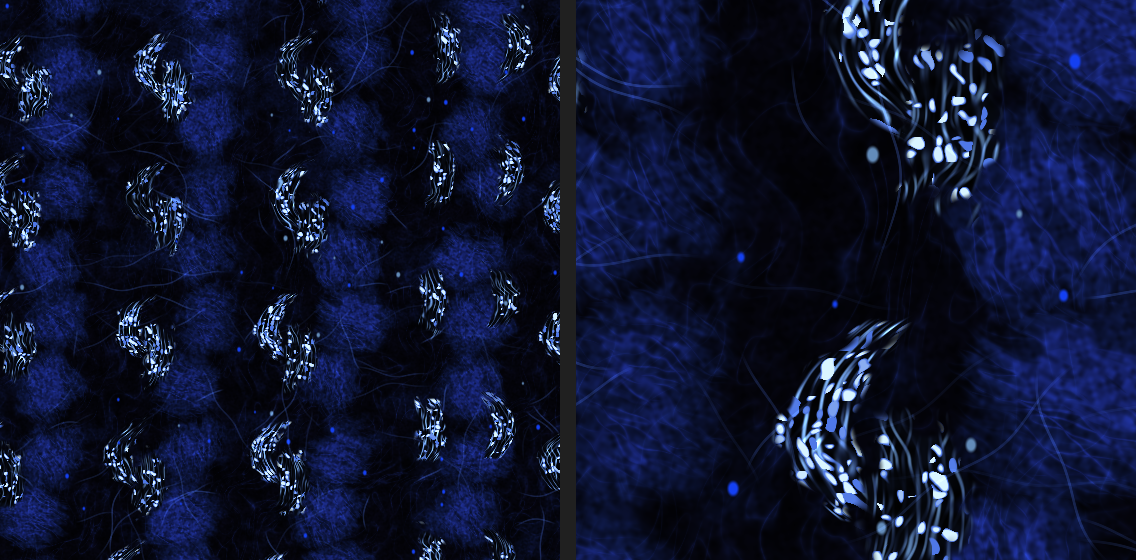
Left: the whole. Right: its middle third, enlarged.
A Shadertoy shader for this texture:

```glsl
const vec2 PITCH = vec2(0.256, 0.230);      // stitch spacing
const vec2 FIRST = vec2(0.067, 0.160);      // first stitch, from the top left
const vec2 LEAN = vec2(0.060, 0.025);       // column slant at left and right
const float DROP = 0.007;                   // each column hangs a little lower
const float ODD_COLUMN = 3.0;               // column whose stitch is pulled apart
const vec2 BLOCK_SIZE = vec2(0.029, 0.056);
const vec2 HOOK_SIZE = vec2(0.023, 0.058);
const float HOOK_BEND = 10.0;
const float STRAND = 0.0080;                // metallic strand spacing
const float GLINT = 0.0080;                 // glint grid size
const vec2 PUFF_SIZE = vec2(0.058, 0.058);
const vec2 PUFF_OFFSET = vec2(0.066, -0.046);
const int HAIRS = 120;
const float HAIR_WIDTH = 0.0005;
const float SPARK_GRID = 36.0;
const vec3 BLACK_WOOL = vec3(0.02, 0.02, 0.06);
const vec3 NAVY = vec3(0.04, 0.07, 0.20);
const vec3 BLUE = vec3(0.07, 0.11, 0.35);
const vec3 SPARK = vec3(0.08, 0.25, 0.95);
const vec3 STEEL = vec3(0.23, 0.35, 0.67);
const vec3 SILVER = vec3(0.39, 0.55, 0.73);
const vec3 WHITE = vec3(0.85, 0.96, 1.0);

float hash(vec2 p) { return fract(sin(dot(p, vec2(127.1, 311.7))) * 43758.5); }
vec2 hash2(vec2 p) { return vec2(hash(p), hash(p + 31.7)); }
mat2 rotate(float a) { return mat2(cos(a), sin(a), -sin(a), cos(a)); }
float noise(vec2 p) {
    vec2 i = floor(p), f = fract(p);
    f = f * f * (3.0 - 2.0 * f);
    return mix(mix(hash(i), hash(i + vec2(1, 0)), f.x),
               mix(hash(i + vec2(0, 1)), hash(i + vec2(1, 1)), f.x), f.y);
}
float fbm(vec2 p) { return 0.5 * noise(p) + 0.3 * noise(p * 2.1 + 7.0) + 0.2 * noise(p * 4.3 + 19.0); }
float ridge(vec2 p) { return 1.0 - abs(2.0 * noise(p) - 1.0); }

// Jittered dots on a grid; x is coverage, y a random value per dot
vec2 dots(vec2 p, float density, float radius, float blur) {
    vec2 cell = floor(p), d = fract(p) - 0.3 - 0.4 * hash2(cell);
    float r = radius * (0.5 + 0.8 * hash(cell + 5.3)), on = step(1.0 - density, hash(cell + 71.9));
    return vec2(on * (1.0 - smoothstep(r - blur, r + blur, length(d * vec2(1.0, 0.75)))), hash(cell + 13.1));
}
// Bundle of shiny strands: light in rgb, coverage in a
vec4 tuft(vec2 d, vec2 size, float bend, float seed, float px) {
    d.x -= bend * d.y * d.y;
    vec2 n = abs(d) / size;
    if (max(n.x, n.y) > 1.4) return vec4(0.0);
    float edge = pow(dot(n * n, n), 0.333) + 0.6 * (noise(d * 90.0 + seed) - 0.5);
    float lit = mix(0.6, 1.3, hash(vec2(seed, 2.7)));
    vec3 light = STEEL * 0.12 * noise(d * 150.0 + seed);
    for (float shift = seed; shift < seed + 30.0; shift += 17.0) {
        float s = d.x / STRAND + 2.3 * noise(d * vec2(35.0, 42.0) + shift);
        float line = 1.0 - smoothstep(0.03, 0.24, abs(fract(s) - 0.5));
        float shine = smoothstep(0.25, 0.95, noise(d * vec2(150.0, 75.0) + shift));
        light += line * (0.06 + shine) * mix(STEEL, SILVER, shine) * 1.05 * lit;
    }
    // Glints gather in clumps, each with a blue rim
    float clump = 0.60 * lit * smoothstep(0.15, 0.65, noise(d * 55.0 + seed + 3.0));
    vec2 g = dots(d / GLINT + 1.1 * noise(d * 110.0 + seed) + seed, clump, 0.33, 0.12 + 0.4 * px / GLINT);
    light = mix(light, STEEL * 1.35, smoothstep(0.0, 0.4, g.x));
    light = mix(light, WHITE, smoothstep(0.35, 0.9, g.x) * smoothstep(0.1, 0.45, g.y));
    return vec4(light, 1.0 - smoothstep(0.75, 1.05, edge));
}
// Fluffy blue yarn, two puffs of combed fibre to each stitch
float puffs(vec2 f) {
    f.x += 0.033 * smoothstep(0.68, 0.8, f.x);
    vec2 pitch = PITCH * vec2(1.0, 0.5), start = FIRST + PUFF_OFFSET;
    vec2 base = floor((f - start) / pitch + 0.5);
    vec2 ragged = 0.045 * (vec2(fbm(f * 26.0), fbm(f * 26.0 + 40.0)) - 0.5);
    float best = 0.0;
    for (int k = 0; k < 9; k++) {
        vec2 id = base + vec2(k % 3 - 1, k / 3 - 1), d = f - start - id * pitch - 0.024 * (hash2(id) - 0.5);
        d.x += 0.016 * (mod(id.y, 2.0) - 0.5);
        float body = 1.0 - smoothstep(0.2, 1.3, length((d + ragged) / PUFF_SIZE));
        vec2 q = rotate(0.6 + 1.0 * (hash(id + 9.0) - 0.5)) * (d + 0.3 * ragged) + id;
        float fibre = max(pow(ridge(q * vec2(175.0, 20.0)), 3.0), 0.8 * pow(ridge(rotate(0.45) * q * vec2(210.0, 28.0)), 3.0));
        best = max(best, body * (0.38 + 0.85 * fibre) * mix(0.65, 1.15, hash(id + 3.0)));
    }
    return best;
}
// Loose curved hairs
float hairs(vec2 p, float px) {
    float sum = 0.0;
    for (int k = 0; k < HAIRS; k++) {
        vec2 id = vec2(k, 4.0), r = hash2(id + 50.0), d = rotate(6.283 * r.x) * (p - hash2(id));
        float reach = mix(0.03, 0.13, r.y * r.y);
        d.y -= (hash(id + 8.0) - 0.5) * 9.0 * d.x * d.x + 0.003 * sin(d.x * 70.0 + r.x * 40.0);
        float line = 1.0 - smoothstep(HAIR_WIDTH, HAIR_WIDTH + px, abs(d.y));
        sum += line * (1.0 - smoothstep(0.5 * reach, reach, abs(d.x))) * mix(0.15, 0.75, hash(id + 2.0));
    }
    return min(sum, 1.0);
}
void mainImage(out vec4 fragColor, in vec2 fragCoord) {
    vec2 p = fragCoord / iResolution.xy;
    float px = 1.0 / iResolution.y, down = 1.0 - p.y;
    vec2 f = vec2(p.x + down * mix(LEAN.x, LEAN.y, smoothstep(0.55, 0.8, p.x)), down);
    // Wool ground, yarn and fuzz
    float wool = puffs(f) * (0.55 + fbm(f * 16.0)) + 0.2 * smoothstep(0.4, 0.75, fbm(f * 13.0 + 5.0));
    vec3 col = mix(BLACK_WOOL * (0.1 + 1.1 * fbm(f * 45.0)), NAVY, smoothstep(0.05, 0.36, wool));
    col = mix(col, BLUE * 1.15, smoothstep(0.34, 0.9, wool));
    vec2 bent = f + 0.05 * noise(f * 17.0);
    float fuzz = pow(ridge(bent * vec2(75.0, 28.0)), 12.0) + pow(ridge(rotate(1.1) * bent * vec2(30.0, 90.0)), 12.0);
    col = (col + NAVY * fuzz * 0.7 * noise(f * 50.0)) * (0.6 + 0.75 * noise(rotate(0.5) * p * 300.0));
    // Metallic stitches: a hooked tuft and a blocky one
    vec2 base = floor((f - FIRST) / PITCH + 0.5);
    for (int k = 0; k < 18; k++) {
        vec2 id = base + vec2(k % 3 - 1, k / 3 % 3 - 1);
        bool odd = id.x == ODD_COLUMN, hook = k < 9;
        vec2 d = f - FIRST - id * PITCH - vec2(-0.033 * step(ODD_COLUMN + 0.5, id.x), DROP * id.x);
        d -= 0.012 * (hash2(id + 6.0) - 0.5);
        d -= hook ? (odd ? vec2(-0.039, -0.10) : vec2(-0.060, -0.050)) : (odd ? vec2(0.088, -0.105) : vec2(0.0));
        float bend = hook ? (odd ? -3.0 : HOOK_BEND) : (odd ? -8.0 : -2.0);
        vec4 t = tuft(d, hook || odd ? HOOK_SIZE : BLOCK_SIZE, bend, 40.0 * hash(id + 0.5) + (hook ? 0.0 : 21.0), px);
        col = mix(col, t.rgb, t.a);
    }
    // Stray sparks and hairs
    vec2 s = dots(p * SPARK_GRID, 0.045, 0.10, 0.03 + 0.5 * px * SPARK_GRID);
    col = mix(col, mix(SPARK, SILVER, step(0.7, s.y)), s.x);
    fragColor = vec4(col + STEEL * 0.5 * hairs(p, px), 1.0);
}
```
